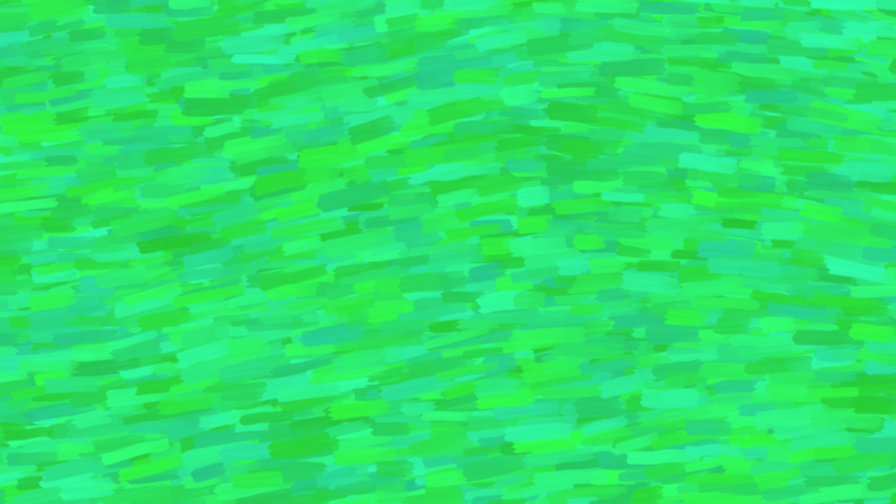
Give the GLSL for this texture, as a Shadertoy shader.

```glsl
#define LAYERS 7
#define CELL vec2(0.115, 0.034)
#define HALF_MIN vec2(0.030, 0.008)
#define HALF_MAX vec2(0.074, 0.019)
#define EDGE 0.0028
#define TILT 0.16
#define TILT_JITTER 0.13
#define GREEN_RANGE vec2(0.775, 1.0)
#define BLUE_RATIO vec2(0.25, 0.71)
#define RED_RATIO 0.19
#define BRISTLE 0.035

vec4 hash4(vec3 p) {
    vec4 q = fract(p.xyzx * vec4(0.1031, 0.1030, 0.0973, 0.1099));
    q += dot(q, q.wzxy + 33.33);
    return fract((q.xxyz + q.yzzw) * q.zywx);
}

float noise(vec2 p) {
    vec2 i = floor(p), f = fract(p);
    f = f * f * (3.0 - 2.0 * f);
    float a = hash4(vec3(i, 7.0)).x;
    float b = hash4(vec3(i + vec2(1, 0), 7.0)).x;
    float c = hash4(vec3(i + vec2(0, 1), 7.0)).x;
    float d = hash4(vec3(i + vec2(1, 1), 7.0)).x;
    return mix(mix(a, b, f.x), mix(c, d, f.x), f.y);
}

// Strokes climb on the left and sink toward the upper right
float strokeAngle(vec2 p) {
    float sink = smoothstep(0.7, 1.6, p.x) * smoothstep(0.1, 0.7, p.y);
    return TILT * (0.8 - 1.5 * sink) + TILT * (noise(p * 2.5 + 40.0) - 0.5);
}

vec3 paintColor(vec2 rnd) {
    float green = mix(GREEN_RANGE.x, GREEN_RANGE.y, rnd.x);
    float blue = green * mix(BLUE_RATIO.x, BLUE_RATIO.y, rnd.y);
    return vec3(green * RED_RATIO, green, blue);
}

// Rounded bar with ragged ends; q is in the frame of the stroke
float strokeMask(vec2 q, vec2 halfSize, vec2 seed) {
    float ragged = noise(vec2(q.y * 190.0, 3.0) + seed) - 0.5;
    float wobble = noise(vec2(q.x * 28.0, 9.0) + seed) - 0.5;
    q.x += 0.012 * ragged;
    q.y += 0.005 * wobble;
    float radius = halfSize.y * 0.55;
    vec2 d = abs(q) - halfSize + radius;
    float dist = length(max(d, 0.0)) + min(max(d.x, d.y), 0.0) - radius;
    return 1.0 - smoothstep(-EDGE, EDGE, dist);
}

vec3 paintLayer(vec3 canvas, vec2 p, float layer) {
    vec2 shift = hash4(vec3(layer, 5.0, 11.0)).xy * 9.0 + 20.0;
    vec2 home = floor(p / CELL + shift);
    for (int y = -2; y <= 2; y++)
    for (int x = -1; x <= 1; x++) {
        vec2 id = home + vec2(x, y);
        vec4 place = hash4(vec3(id, layer + 1.0));
        vec4 look = hash4(vec3(id, layer + 51.0));
        vec2 center = (id + place.xy - shift) * CELL;
        vec2 q = p - center;
        if (abs(q.x) > 0.1 || abs(q.y) > 0.06) continue;

        float angle = strokeAngle(center) + TILT_JITTER * (look.z - 0.5) * 2.0;
        float c = cos(angle), s = sin(angle);
        q = mat2(c, -s, s, c) * q;
        vec2 halfSize = mix(HALF_MIN, HALF_MAX, place.zw);
        vec2 seed = look.xy * 90.0 + 100.0;
        float mask = strokeMask(q, halfSize, seed);
        if (mask <= 0.0) continue;

        // Bristle streaks and paint thinning toward the trailing end
        float streak = noise(q * vec2(11.0, 170.0) + seed) - 0.5;
        float trail = smoothstep(0.1, 1.0, q.x / halfSize.x);
        float opacity = mix(0.72, 0.98, look.w) - trail * (0.25 + 0.4 * streak);
        vec3 paint = paintColor(look.xy) * (1.0 + BRISTLE * streak);
        canvas = mix(canvas, paint, mask * clamp(opacity, 0.0, 1.0));
    }
    return canvas;
}

void mainImage(out vec4 fragColor, in vec2 fragCoord) {
    vec2 p = fragCoord / iResolution.y;
    vec3 color = paintColor(vec2(0.5));
    for (int i = 0; i < LAYERS; i++)
        color = paintLayer(color, p, float(i));
    fragColor = vec4(clamp(color, 0.0, 1.0), 1.0);
}
```
